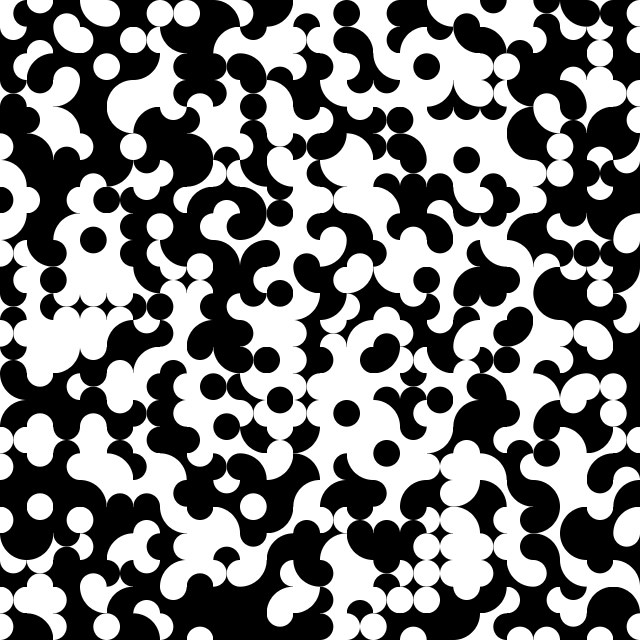
Write a Shadertoy shader that draws this pattern.

```glsl
// Black and white Truchet tiling on a 24 x 24 grid of square cells.
// Every grid edge gets a random colour; each cell joins its four edges with
// half discs on the edge midpoints or one quarter disc around a corner.

const float CELLS = 24.0;
const vec3 BLACK = vec3(0.0);
const vec3 WHITE = vec3(1.0);

// Integer hash of a grid position and a channel, giving a fair coin toss.
bool coin(ivec2 cell, int channel) {
    uvec2 c = uvec2(cell + 64);
    uint h = c.x * 73856093u ^ c.y * 19349663u ^ uint(channel + 1) * 83492791u;
    h = (h ^ (h >> 16)) * 0x7feb352du;
    h = (h ^ (h >> 15)) * 0x846ca68bu;
    h ^= h >> 16;
    return (h & 1u) == 1u;
}

// Edge colours, shared by the two cells that meet there (true is white).
bool bottomEdge(ivec2 cell) { return coin(cell, 0); }
bool leftEdge(ivec2 cell)   { return coin(cell, 1); }

float disc(vec2 p, vec2 center, float radius) {
    return length(p - center) - radius;
}

// Half disc on an edge midpoint, or far away if the edge is not in use.
float edgeDisc(vec2 p, vec2 midpoint, bool used) {
    return used ? disc(p, midpoint, 0.5) : 1.0;
}

// Whiteness of one cell; p runs from 0 to 1, blur is the edge softness.
float tile(vec2 p, ivec2 cell, float blur) {
    bool left = leftEdge(cell);
    bool right = leftEdge(cell + ivec2(1, 0));
    bool bottom = bottomEdge(cell);
    bool top = bottomEdge(cell + ivec2(0, 1));

    // The rarer edge colour forms the discs; a tie is tossed.
    int whites = int(left) + int(right) + int(bottom) + int(top);
    bool ink = whites == 2 ? coin(cell, 2) : whites < 2;

    float d;
    if (left != right && bottom != top) {
        // Two adjacent edges: quarter disc around their common corner.
        vec2 corner = vec2(right == ink, top == ink);
        d = disc(p, corner, 1.0);
    } else {
        // Single or opposite edges: half discs that reach the cell centre.
        d = min(min(edgeDisc(p, vec2(0.0, 0.5), left == ink),
                    edgeDisc(p, vec2(1.0, 0.5), right == ink)),
                min(edgeDisc(p, vec2(0.5, 0.0), bottom == ink),
                    edgeDisc(p, vec2(0.5, 1.0), top == ink)));
    }

    float coverage = clamp(0.5 - d / blur, 0.0, 1.0);
    return ink ? coverage : 1.0 - coverage;
}

void mainImage(out vec4 fragColor, in vec2 fragCoord) {
    vec2 grid = fragCoord / iResolution.y * CELLS;
    float pixel = CELLS / iResolution.y;
    float white = tile(fract(grid), ivec2(floor(grid)), pixel);
    fragColor = vec4(mix(BLACK, WHITE, white), 1.0);
}
```
